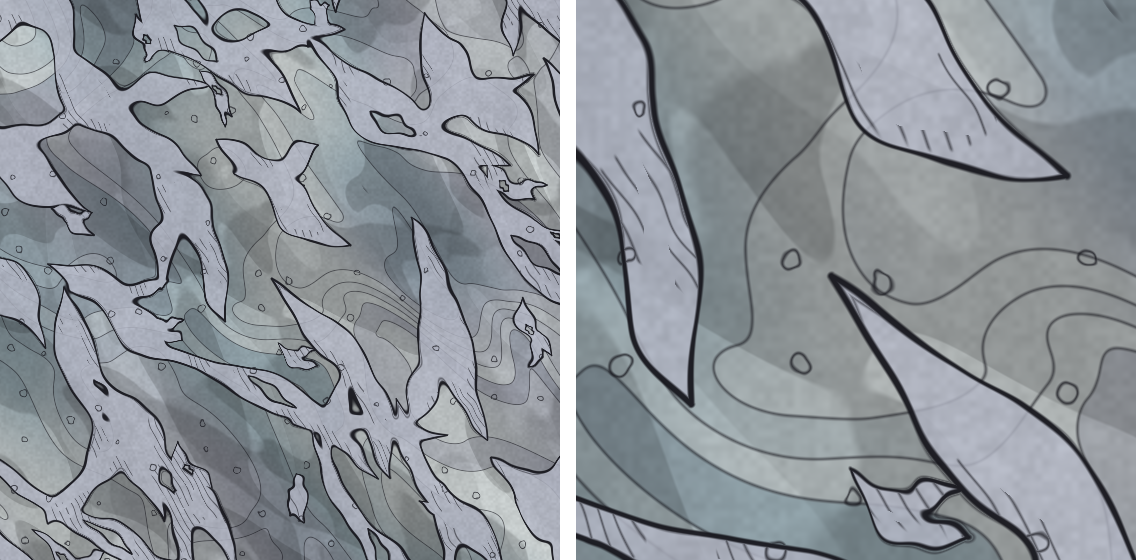
Left: the whole. Right: its middle third, enlarged.
This texture is drawn by a three.js fragment shader. Its source:

```glsl
// Hand-inked marble: pale outlined veins over streaked blue-grey watercolour.
#define FLOW_ANGLE 0.87
#define VEIN_CELL vec2(0.36, 0.185)
#define VEIN_SIZE vec2(0.205, 0.036)
#define ISLAND_CELL vec2(0.21, 0.15)
#define ISLAND_SIZE vec2(0.046, 0.014)
#define PEBBLE_CELL 0.085
#define CONTOUR_BANDS 7.0
#define INK_WIDTH 0.0017
#define SOFTNESS 0.0011
#define GRAIN 0.07

varying vec2 vUv;

const vec3 INK = vec3(0.09, 0.09, 0.115);
const vec3 LAVENDER = vec3(0.695, 0.71, 0.765);
const vec3 TEAL = vec3(0.525, 0.59, 0.615);
const vec3 MAUVE = vec3(0.565, 0.575, 0.615);
const vec3 CHALK = vec3(0.68, 0.70, 0.70);
const vec3 SLATE = vec3(0.44, 0.485, 0.52);

// Hash and noise
float hash(vec2 p) {
  vec3 h = fract(p.xyx * 0.1031);
  h += dot(h, h.yzx + 33.33);
  return fract((h.x + h.y) * h.z);
}

vec2 hash2(vec2 p) {
  return vec2(hash(p), hash(p + 71.7));
}

float noise(vec2 p) {
  vec2 i = floor(p), f = fract(p);
  f = f * f * (3.0 - 2.0 * f);
  return mix(mix(hash(i), hash(i + vec2(1.0, 0.0)), f.x),
             mix(hash(i + vec2(0.0, 1.0)), hash(i + 1.0), f.x), f.y);
}

vec2 wobble(vec2 p) {
  return vec2(noise(p), noise(p + 37.2)) - 0.5;
}

vec2 rotate(vec2 p, float a) {
  float c = cos(a), s = sin(a);
  return vec2(c * p.x - s * p.y, s * p.x + c * p.y);
}

float smoothMin(float a, float b, float k) {
  float h = max(k - abs(a - b), 0.0) / k;
  return min(a, b) - h * h * k * 0.25;
}

float stroke(float dist, float width) {
  return 1.0 - smoothstep(width - SOFTNESS, width + SOFTNESS, abs(dist));
}

// Bent sliver with pointed ends; size is half length and half width
float sliver(vec2 p, vec2 size, float bend, float phase) {
  float t = clamp(p.x / size.x, -1.0, 1.0);
  float width = size.y * (1.0 - t * t) * (1.0 + 0.3 * sin(6.0 * t + phase * 2.0));
  float axis = bend * sin(2.5 * t + phase);
  return length(vec2(max(abs(p.x) - size.x, 0.0), p.y - axis)) - width;
}

// Scattered slivers, each with a side branch and sometimes a hole
float veins(vec2 q, vec2 cell, vec2 size, float density, float seed) {
  float total = 1.0;
  for (int j = -1; j <= 1; j++) {
    for (int i = -1; i <= 1; i++) {
      vec2 id = floor(q / cell) + vec2(float(i), float(j));
      vec2 r = hash2(id + seed), s = hash2(id + seed + 17.3);
      if (s.x > density) continue;
      vec2 p = rotate(q - (id + 0.5 + 0.6 * (r - 0.5)) * cell, 0.75 * (s.y - 0.5));
      vec2 dims = size * (0.72 + 0.5 * r.yx);
      float phase = 6.28 * r.x, bend = 0.55 * dims.y;
      float side = s.y > 0.5 ? 1.0 : -1.0;
      float d = sliver(p, dims, bend, phase);
      vec2 b = rotate(p - vec2(dims.x * (r.y - 0.6), 0.0), side * (0.5 + 0.5 * r.x));
      float branch = sliver(b - vec2(0.42 * dims.x, 0.0), dims * vec2(0.55, 0.6), bend * 0.4, phase + 2.0);
      d = smoothMin(d, branch, size.y * 0.6);
      if (r.y > 0.65) {
        vec2 h = p - vec2(0.0, bend * sin(phase));
        d = max(d, -sliver(h, dims * vec2(0.22, 0.36), 0.0, phase));
      }
      total = smoothMin(total, d, 0.01);
    }
  }
  return total;
}

// Broad field whose level lines bound the washes
float washField(vec2 q) {
  vec2 g = q * vec2(3.0, 6.5) + 1.5 * wobble(q * vec2(5.0, 8.0));
  return CONTOUR_BANDS * (0.8 * noise(g) + 0.2 * noise(g * 2.1 + 9.0));
}

vec3 watercolour(vec2 q) {
  float band = washField(q), level = floor(band + 0.5), edge = band - level;
  vec2 e = vec2(0.002, 0.0);
  float slope = length(vec2(washField(q + e), washField(q + e.yx)) - band) / e.x + 0.5;
  float dist = edge / slope;
  float tone = mix(hash(vec2(level, 4.0)), hash(vec2(level + 1.0, 4.0)), smoothstep(-0.002, 0.002, dist));
  tone = clamp(tone * 0.6 + 0.9 * noise(q * vec2(3.0, 6.0) + 51.0) - 0.25, 0.0, 1.0);
  vec3 middle = mix(TEAL, MAUVE, smoothstep(0.35, 0.65, noise(q * vec2(2.5, 5.0) + 20.0)));
  vec3 colour = tone < 0.5 ? mix(SLATE, middle, tone * 2.0) : mix(middle, CHALK, tone * 2.0 - 1.0);

  // Overlapping brush streaks, dark and pale by turns
  for (int k = 0; k < 4; k++) {
    float n = float(k);
    vec2 g = rotate(q, 0.25 * (n - 1.0)) * vec2(5.0, 13.0) + 13.7 * n;
    float mask = smoothstep(0.58, 0.62, noise(g + 1.1 * wobble(g * 1.3)));
    colour *= mix(1.0, mod(n, 2.0) < 0.5 ? 0.85 : 1.07, mask);
  }
  return mix(colour, INK, 0.6 * stroke(dist, 0.0007));
}

// Tiny inked rings
float pebbles(vec2 p) {
  vec2 id = floor(p / PEBBLE_CELL), r = hash2(id + 5.0);
  vec2 c = p - (id + 0.5 + 0.7 * (r - 0.5)) * PEBBLE_CELL;
  float radius = 0.003 + 0.0035 * hash(id + 90.0);
  float ring = length(c + 0.004 * wobble(p * 150.0)) - radius;
  return stroke(ring, 0.0008) * step(hash(id + 40.0), 0.65);
}

void main() {
  vec2 p = vUv + 3.0;
  vec2 q = rotate(p, FLOW_ANGLE);
  vec3 colour = watercolour(q);

  // Vein bodies let a little of the wash through
  vec2 warped = q + 0.035 * wobble(p * 6.0) + 0.013 * wobble(p * 23.0);
  float d = veins(warped, VEIN_CELL, VEIN_SIZE, 0.92, 11.0);
  d = min(d, veins(warped, ISLAND_CELL, ISLAND_SIZE, 0.5, 63.0));
  float inside = 1.0 - smoothstep(-SOFTNESS, SOFTNESS, d);
  colour = mix(colour, LAVENDER, 0.83 * inside);

  // Paper grain
  float grain = 0.5 * noise(p * 230.0) + 0.3 * noise(p * 90.0) + 0.2 * noise(p * 30.0);
  colour *= 1.0 + GRAIN * 2.0 * (grain - 0.5);

  // Outline of varying pressure, loose second line, hatching and pebbles
  float pressure = 0.65 + 0.8 * noise(p * 25.0);
  float ink = 0.95 * stroke(d, INK_WIDTH * pressure);
  ink = max(ink, 0.55 * stroke(d + 0.009 * (noise(p * 18.0 + 8.0) - 0.5), 0.0006));
  float hatch = (fract((q.y + 0.2 * q.x) * 95.0 + noise(p * 30.0)) - 0.5) / 95.0;
  float patchMask = smoothstep(0.68, 0.72, noise(q * vec2(15.0, 22.0) + 3.0));
  ink = max(ink, 0.65 * stroke(hatch, 0.0006) * patchMask * inside * step(-0.017, d));
  ink = max(ink, 0.75 * pebbles(p));
  gl_FragColor = vec4(mix(colour, INK, ink), 1.0);
}
```
